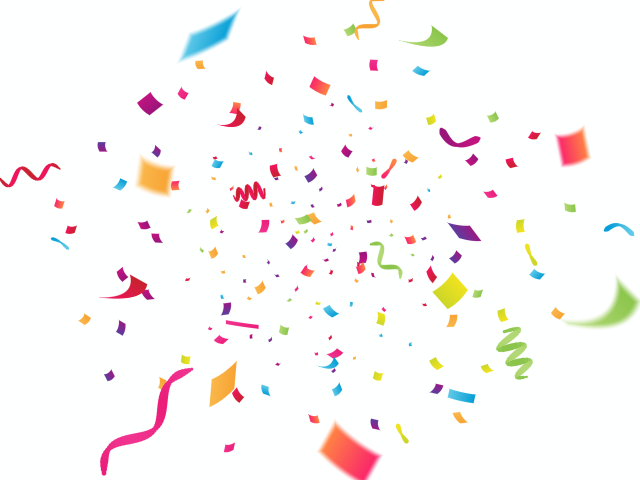
Write a Shadertoy shader that draws this pattern.

```glsl
// A burst of paper confetti on white: bent sheets, tapered curls and ribbons.
// Sheets are sheared boxes with a sagging midline; ribbons are swept sine curves.
// Small pieces follow a jittered golden-angle spiral; large ones frame the burst.

#define PIECE_COUNT 78
#define SPECK_COUNT 80
#define PIECE_SIZE 1.05
#define SPECK_SIZE 0.36
#define SPREAD_PIECES vec2(57.0, 45.0)
#define SPREAD_SPECKS vec2(31.0, 28.0)
#define BLUR 1.0
#define RIBBON_STEPS 48

const float PI = 3.14159;
const int RED = 0, CORAL = 1, ORANGE = 2, YELLOW = 3, GREEN = 4,
          BLUE = 5, PURPLE = 6, MAGENTA = 7, PINK = 8, HUES = 9;

// Gradient ends of each paper colour
const vec3 START[HUES] = vec3[HUES](
    vec3(.94, .08, .36), vec3(.98, .14, .42), vec3(.98, .72, .30),
    vec3(.80, .84, .16), vec3(.70, .85, .46), vec3(.38, .79, .91),
    vec3(.36, .24, .62), vec3(.76, .08, .50), vec3(.94, .20, .56));
const vec3 END[HUES] = vec3[HUES](
    vec3(.78, .13, .18), vec3(1.0, .52, .26), vec3(.97, .64, .20),
    vec3(.94, .89, .12), vec3(.54, .77, .29), vec3(.02, .62, .84),
    vec3(.60, .10, .52), vec3(.60, .08, .48), vec3(.92, .12, .48));

vec3 canvas;   // colour built up so far
vec2 p;        // position from the centre; the height is 100 units
float pixel;   // one pixel in those units

vec2 hash2(float n) {
    vec3 h = fract(n * vec3(.1031, .1030, .0973));
    h += dot(h, h.yzx + 33.33);
    return fract((h.xx + h.yz) * h.zy);
}

void paint(vec3 color, float dist, float blur) {
    float edge = max(blur, .7 * pixel);
    canvas = mix(canvas, color, 1. - smoothstep(-edge, edge, dist));
}

// Sheet with half-axes u and v; its midline sags, its left end may taper
void sheet(vec2 center, vec2 u, vec2 v, float sag, float taper, float blur, int hue) {
    vec2 q = p - center;
    if (length(q) > length(u) + (1. + sag) * length(v) + 2. * blur + pixel) return;
    float area = u.x * v.y - u.y * v.x;
    vec2 gradX = vec2(v.y, -v.x) / area, gradY = vec2(-u.y, u.x) / area;
    vec2 s = vec2(dot(q, gradX), dot(q, gradY));
    float along = clamp(.5 + .5 * s.x, 0., 1.);
    float across = abs(s.y + sag * (1. - s.x * s.x)) - mix(1., along, taper);
    float dist = max((abs(s.x) - 1.) / length(gradX),
                     across / length(gradY - 2. * sag * s.x * gradX));
    paint(mix(START[hue], END[hue], along), dist, blur);
}

void flake(vec2 center, vec2 u, vec2 v, float blur, int hue) {
    sheet(center, u, v, .15, 0., blur, hue);
}

void curl(vec2 center, vec2 u, vec2 v, float blur, int hue) {
    sheet(center, u, v, 1.2, 1., blur, hue);
}

// Ribbon from a to b that swings in half-waves and thins where it turns
void ribbon(vec2 a, vec2 b, float swing, float waves, float width, int hue) {
    vec2 axis = b - a, normal = normalize(vec2(-axis.y, axis.x)), last = a;
    if (length(p - .5 * (a + b)) > .5 * length(axis) + abs(swing) + 2. * width) return;
    float nearest = 1e3, phase = 0.;
    for (int i = 1; i <= RIBBON_STEPS; i++) {
        float t = float(i) / float(RIBBON_STEPS), turn = PI * waves * t;
        vec2 next = a + axis * t + normal * swing * (1. - .4 * t) * sin(turn);
        vec2 step_ = next - last, q = p - last;
        float h = clamp(dot(q, step_) / dot(step_, step_), 0., 1.);
        float thick = width * (.45 + .55 * abs(cos(turn))) * min(1., .3 + 9. * t * (1. - t));
        float d = length(q - h * step_) - thick;
        if (d < nearest) { nearest = d; phase = turn; }
        last = next;
    }
    paint(mix(START[hue], END[hue], .5 + .5 * cos(phase)), nearest, 0.);
}

// Randomly turned flakes along a jittered golden-angle spiral
void scatter(int count, vec2 spread, float size, float power, float seed) {
    for (int i = 0; i < count; i++) {
        float n = float(i) + seed, angle = 2.39996 * n;
        float radius = pow((float(i) + .5) / float(count), power);
        vec2 jitter = hash2(n) - .5, look = hash2(n + 211.);
        vec2 center = spread * (radius * vec2(cos(angle), sin(angle)) + .12 * jitter);
        float tilt = PI * (look.x - .5);
        vec2 u = size * (.8 + .5 * look.y) * vec2(cos(tilt), sin(tilt));
        vec2 v = size * .75 * vec2(-sin(tilt + jitter.x), cos(tilt + jitter.x));
        sheet(center, u, v, .3, 0., 0., int(hash2(n + 57.).x * float(HUES)));
    }
}

void mainImage(out vec4 fragColor, in vec2 fragCoord) {
    pixel = 100. / iResolution.y;
    p = (fragCoord - .5 * iResolution.xy) * pixel;
    canvas = vec3(.997, 1., 1.);

    scatter(SPECK_COUNT, SPREAD_SPECKS, SPECK_SIZE, .65, 300.);
    scatter(PIECE_COUNT, SPREAD_PIECES, PIECE_SIZE, .58, 11.);

    // Long ribbons and coils
    ribbon(vec2(-45, -48.6), vec2(-26.7, -26.9), 2.7, 3., 1., PINK);
    ribbon(vec2(-66.6, 12.7), vec2(-54.2, 14.8), -1.8, 4., .5, RED);
    ribbon(vec2(13.2, 50), vec2(8, 41.8), -2.2, 3., .45, ORANGE);
    ribbon(vec2(25.3, 23), vec2(33.2, 21.2), -3., 1., .8, MAGENTA);
    ribbon(vec2(10.6, -.9), vec2(16.7, -8), 1.7, 3., .5, GREEN);
    ribbon(vec2(59.4, 2), vec2(65.3, 1), 2., 1., .55, BLUE);
    ribbon(vec2(38.4, -19.1), vec2(43.1, -28.5), 3., 6., .7, GREEN);
    ribbon(vec2(-11.6, 10.6), vec2(-18, 9.2), 1.8, 7., .45, RED);

    // Thin slivers
    ribbon(vec2(-55.9, .3), vec2(-52.4, -1.9), .4, 1., .35, BLUE);
    ribbon(vec2(5.9, 30), vec2(8.7, 26.7), -.4, 1., .35, BLUE);
    ribbon(vec2(43.1, -1), vec2(45, -5.2), -.3, 1., .5, YELLOW);
    ribbon(vec2(16.2, -38.5), vec2(18.2, -42.2), -.3, 1., .5, YELLOW);
    ribbon(vec2(15.6, 16.7), vec2(13, 13), .3, 1., .5, CORAL);
    flake(vec2(-16.2, -17.6), vec2(3.4, -.5), vec2(0, .4), 0., PINK);

    // Large sharp sheets
    flake(vec2(27.1, -10.6), vec2(2.1, 2), vec2(-1.6, 1.8), 0., YELLOW);
    flake(vec2(-20.2, -30), vec2(2.6, 1.9), vec2(.25, 2.9), 0., ORANGE);
    flake(vec2(-35.4, 28.4), vec2(1.3, -1.3), vec2(1.4, 1.1), 0., MAGENTA);
    flake(vec2(30.1, 1.7), vec2(2.3, -.3), vec2(-1.2, 1.6), 0., PURPLE);
    flake(vec2(29.5, -32.5), vec2(2.7, -.6), vec2(.2, .9), 0., BLUE);
    flake(vec2(12.1, 9.4), vec2(1.1, 0), vec2(.2, 2), 0., RED);
    flake(vec2(0, 32.1), vec2(1.7, -.9), vec2(.5, 1.1), 0., CORAL);
    curl(vec2(20.7, 42.5), vec2(4.25, .9), vec2(-1.7, 1.3), 0., GREEN);
    curl(vec2(-41.8, -10.1), vec2(4, 1.9), vec2(-1.8, 1), 0., RED);
    curl(vec2(-18.8, 25.3), vec2(2.4, 1.3), vec2(-.9, .95), 0., RED);
    curl(vec2(1.4, -25.6), vec2(2, .6), vec2(-.5, .7), 0., BLUE);

    // Blurred sheets close to the viewer
    flake(vec2(-23.2, 42.4), vec2(4.7, 2.2), vec2(1, 2.6), .8 * BLUR, BLUE);
    flake(vec2(-34.4, 13.2), vec2(3.1, -1), vec2(.4, 2.7), BLUR, ORANGE);
    flake(vec2(52.7, 19.4), vec2(2.7, .8), vec2(-.6, 3), .7 * BLUR, CORAL);
    flake(vec2(6.2, -44.5), vec2(-4.6, 3.4), vec2(1.6, 2.9), .8 * BLUR, CORAL);
    curl(vec2(58, -14), vec2(6.2, 3.3), vec2(-2.1, 2.1), BLUR, GREEN);

    fragColor = vec4(canvas, 1.);
}
```
